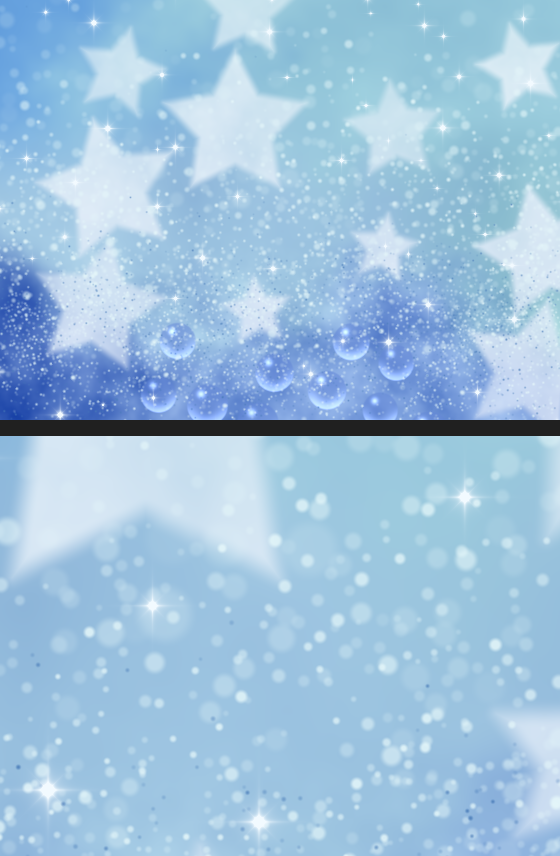
Top, the full canvas; bottom, a detail of the centre.
This background is drawn by a Shadertoy shader. Its source:

```glsl
// Pale soft stars float over a blue and teal haze that deepens toward the floor.
// Jittered, rotated grids scatter bokeh discs, glitter, bubbles and sparkles;
// a low-discrepancy sequence spreads the large stars evenly.

#define STAR_COUNT 11
#define STAR_SIZE 0.132
#define STAR_VARIATION 0.05
#define STAR_BLUR 0.012
#define STAR_VALLEY 0.52
#define BOKEH_CELL 0.09
#define BOKEH_LAYERS 3
#define BOKEH_SHARE 0.36
#define BUBBLE_CELL 0.13
#define SPARKLE_CELL 0.17
#define SPARKLE_SHARE 0.62

const float PI = 3.14159;
const vec3 DEEP = vec3(0.21, 0.36, 0.71);
const vec3 PERIWINKLE = vec3(0.49, 0.63, 0.87);
const vec3 SKY = vec3(0.42, 0.65, 0.88);
const vec3 MIST = vec3(0.61, 0.765, 0.88);
const vec3 TEAL = vec3(0.55, 0.75, 0.825);

vec3 hash3(vec2 p) {
    vec3 q = fract(p.xyx * vec3(0.1031, 0.1030, 0.0973));
    q += dot(q, q.yxz + 33.33);
    return fract((q.xxy + q.yzz) * q.zyx);
}

mat2 rotation(float a) {
    return mat2(cos(a), sin(a), -sin(a), cos(a));
}

float corner(vec2 id, vec2 f, vec2 o) {
    return dot(hash3(id + o).xy * 2.0 - 1.0, f - o);
}

float gradientNoise(vec2 p) {
    vec2 id = floor(p), f = fract(p);
    vec2 u = f * f * f * (f * (f * 6.0 - 15.0) + 10.0);
    vec2 e = vec2(1.0, 0.0);
    return mix(mix(corner(id, f, e.yy), corner(id, f, e.xy), u.x),
               mix(corner(id, f, e.yx), corner(id, f, e.xx), u.x), u.y);
}

float fbm(vec2 p) {
    float sum = 0.0, gain = 1.0;
    for (int i = 0; i < 4; i++) {
        sum += gain * gradientNoise(p);
        p = rotation(0.6) * p * 2.0 + 7.3;
        gain *= 0.5;
    }
    return sum;
}

// xy: offset from the cell's grain, zw: two random values
vec4 scatter(vec2 p, float cell, float margin, float seed) {
    mat2 turn = rotation(seed);
    vec2 g = turn * p / cell, id = floor(g);
    vec3 h = hash3(id + 37.0 * seed);
    vec2 centre = mix(vec2(margin), vec2(1.0 - margin), h.xy);
    return vec4((g - id - centre) * cell * turn, h.z, fract(h.z * 57.0 + h.x * 13.0));
}

// Signed distance to a five-pointed star with its tip up
float starDistance(vec2 p, float r) {
    float a = abs(mod(atan(p.x, p.y) + PI / 5.0, PI * 0.4) - PI / 5.0);
    vec2 w = length(p) * vec2(sin(a), cos(a)) - vec2(0.0, r);
    vec2 e = r * STAR_VALLEY * vec2(sin(PI / 5.0), cos(PI / 5.0)) - vec2(0.0, r);
    float d = length(w - e * clamp(dot(w, e) / dot(e, e), 0.0, 1.0));
    return d * sign(e.x * w.y - e.y * w.x);
}

vec3 haze(vec2 p, vec2 uv) {
    float n = fbm(p * 2.6 + 3.0);
    vec3 top = mix(SKY, TEAL + 0.03, smoothstep(-0.05, 0.5, uv.x + 0.35 * n));
    vec3 middle = mix(MIST, TEAL - 0.02, smoothstep(0.5, 0.95, uv.x + 0.3 * n));
    vec3 low = mix(DEEP, PERIWINKLE, smoothstep(0.0, 0.5, uv.x + 0.5 * n));
    vec3 col = mix(middle, top, smoothstep(0.5, 0.8, uv.y + 0.1 * n));
    float height = uv.y + 0.3 * n - 0.16 * (1.0 - smoothstep(0.0, 0.3, uv.x));
    col = mix(low, col, smoothstep(0.06, 0.36, height));
    float mottle = fbm(p * 8.0) * (1.0 - smoothstep(0.15, 0.5, uv.y));
    return col + (0.09 * n + 0.24 * mottle) * vec3(1.0, 0.9, 0.5);
}

void mainImage(out vec4 fragColor, in vec2 fragCoord) {
    vec2 p = fragCoord / iResolution.y, uv = fragCoord / iResolution.xy;
    float aspect = iResolution.x / iResolution.y, aa = 1.2 / iResolution.y;
    vec3 col = haze(p, uv);

    // Large blurred stars
    for (int i = 0; i < STAR_COUNT; i++) {
        float k = float(i);
        vec2 centre = fract(vec2(0.42, 0.70) + k * vec2(0.7549, 0.5698));
        vec2 q = rotation(0.25 * sin(k * 2.3)) * (p - centre * vec2(aspect, 1.0));
        float d = starDistance(q, STAR_SIZE + STAR_VARIATION * cos(1.2 * k - 0.3));
        float body = 1.0 - smoothstep(-STAR_BLUR, STAR_BLUR, d);
        float opacity = mix(0.66, 0.92, fract(k * 0.618 + 0.7)) + 0.25 * fbm(p * 7.0);
        vec3 tint = mix(vec3(0.86, 0.90, 0.97), vec3(0.88, 0.94, 0.965), uv.y);
        float halo = 0.08 * exp(-max(d, 0.0) * 45.0) * (1.0 - body);
        col = mix(col, tint, body * min(opacity, 1.0) + halo);
    }

    // Glass bubbles near the floor
    vec4 b = scatter(p, BUBBLE_CELL, 0.42, 0.35);
    vec2 home = p - b.xy;
    float radius = BUBBLE_CELL * mix(0.32, 0.42, b.w), t = length(b.xy) / radius;
    float shown = step(home.y, 0.2) * step(abs(home.x / aspect - 0.5), 0.34) * step(b.z, 0.85);
    float ball = shown * (1.0 - smoothstep(0.96 - aa / radius, 0.96 + aa / radius, t));
    float crescent = smoothstep(0.2, 1.0, t) * smoothstep(0.4, -0.9, b.y / radius);
    vec2 glint = b.xy / radius - vec2(-0.3, 0.5);
    vec3 glass = mix(col, vec3(0.38, 0.52, 0.84), 0.6) + 0.4 * crescent;
    glass += 0.5 * exp(-30.0 * dot(glint, glint));
    col = mix(col, glass, ball * 0.85);

    // Bokeh discs shrink, sharpen and brighten into clumped glitter lower down
    for (int i = 0; i < 4 * BOKEH_LAYERS; i++) {
        float level = float(i / BOKEH_LAYERS) / 3.0, cell = BOKEH_CELL * exp2(-3.0 * level);
        vec4 s = scatter(p, cell, 0.3, 1.0 + 0.73 * float(i));
        vec2 centre = p - s.xy;
        float band = (centre.y - mix(0.8, 0.2, level)) / mix(0.32, 0.18, level);
        float clump = clamp(1.0 + 1.6 * gradientNoise(centre * 6.0 + level * 9.0), 0.2, 1.8);
        float r = cell * mix(0.13, 0.3, s.w);
        float disc = 1.0 - smoothstep(r * 0.6 - aa, r + aa, length(s.xy));
        float glare = fract(s.z * 91.0);
        disc *= step(s.z, BOKEH_SHARE * clump * exp(-band * band)) * mix(0.25, 1.0, glare * glare);
        bool dark = level > 0.9 && s.w < 0.3;
        vec3 tint = dark ? vec3(0.28, 0.48, 0.72) : vec3(0.90, 0.97, 0.98);
        col = mix(col, tint, disc * mix(0.25, 0.85, smoothstep(0.0, 0.6, level)));
    }

    // Sparkles: upright rays, short diagonals and a halo, with smaller companions
    for (int i = 0; i < 2; i++) {
        float scale = i == 0 ? 1.0 : 0.5;
        vec4 s = scatter(p, SPARKLE_CELL * scale, 0.25, 0.5 + 1.9 * float(i));
        vec2 q = s.xy / (scale * mix(0.6, 1.1, s.w)), a = abs(q), c = abs(rotation(PI / 4.0) * q);
        float rays = exp(-a.x * 550.0 - a.y * 75.0) + exp(-a.y * 550.0 - a.x * 75.0);
        rays += 0.6 * (exp(-c.x * 600.0 - c.y * 130.0) + exp(-c.y * 600.0 - c.x * 130.0));
        float glow = 1.2 * rays + 0.8 * exp(-dot(q, q) * 50000.0) + 0.3 * exp(-dot(q, q) * 4500.0);
        float lit = step(s.z, SPARKLE_SHARE * scale * scale);
        col = mix(col, vec3(0.95, 0.98, 1.0), lit * min(glow, 1.0));
    }

    fragColor = vec4(clamp(col, 0.0, 1.0), 1.0);
}
```
